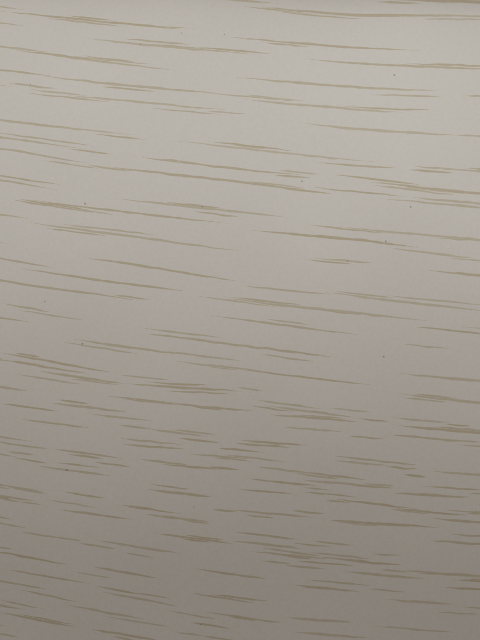
A Shadertoy shader for this texture:

```glsl
// Pale wood-grain laminate under fading light: tan grain dashes follow gently
// falling rows, long and continuous in the upper part, short and staggered below.
// Each row holds several strands cut into cells, with one random dash per cell.

const float ROW_SPACING = 0.045;
const int STRANDS = 5;
const vec3 LIT_BOARD = vec3(0.738, 0.718, 0.686);
const vec3 SHADED_BOARD = vec3(0.530, 0.502, 0.470);
const vec3 GRAIN_TINT = vec3(0.885, 0.850, 0.760);
const vec3 SPECK_TINT = vec3(0.80, 0.77, 0.76);

vec4 hash4(vec2 p) {
    vec4 q = fract(p.xyxy * vec4(0.1031, 0.1030, 0.0973, 0.1099));
    q += dot(q, q.wzxy + 33.33);
    return fract((q.xxyz + q.yzzw) * q.zywx);
}

float noise(vec2 p) {
    vec2 i = floor(p), f = fract(p);
    f = f * f * (3.0 - 2.0 * f);
    float low = mix(hash4(i).x, hash4(i + vec2(1, 0)).x, f.x);
    float high = mix(hash4(i + vec2(0, 1)).x, hash4(i + vec2(1, 1)).x, f.x);
    return mix(low, high, f.y);
}

// Straightens the falling, slightly flattening grain into level rows.
vec2 levelGrain(vec2 p, float height) {
    float slope = mix(0.20, 0.09, p.y / height);
    float fall = slope * (p.x + 0.35 * p.x * (1.0 - p.x));
    return vec2(p.x, p.y + fall + 0.012 * (noise(p * vec2(1.8, 3.0)) - 0.5));
}

// Tapered stroke; d is measured from its centre.
float dash(vec2 d, float halfLength, float halfWidth, float tilt, float soft) {
    float along = min(abs(d.x) / halfLength, 1.0);
    float width = mix(-soft, halfWidth, 1.0 - along * along * along);
    return 1.0 - smoothstep(width - soft, width + soft, abs(d.y - tilt * d.x));
}

// The dash of one strand that shares a cell with p.
float strandDash(vec2 p, float row, float strand, float rowY, float loose, float soft) {
    bool isMain = strand < 0.5;
    float seed = row * 7.0 + strand + 50.0;
    float cellLength = isMain ? mix(0.50, 0.20, loose) : mix(0.26, 0.17, loose);
    float shift = hash4(vec2(seed, 3.0)).x;
    float cell = floor(p.x / cellLength + shift);
    vec4 r = hash4(vec2(seed, cell + 20.0));
    vec4 shape = hash4(vec2(seed + 300.0, cell + 40.0));

    float cellStart = (cell - shift) * cellLength;
    float cluster = noise(vec2((cellStart + 0.5 * cellLength) * 3.0 + 9.0, row * 3.7 + 30.0));
    float chance = isMain ? 0.93 : mix(0.34, 0.52, loose) * (0.3 + 1.4 * cluster);
    if (r.x > chance) return 0.0;

    float fill = isMain ? mix(0.72, 0.98, r.y) : mix(0.30, 0.92, r.y);
    float halfLength = 0.5 * cellLength * fill;
    float spread = isMain ? mix(0.005, 0.022, loose) : mix(0.017, 0.036, loose);
    vec2 centre = vec2(cellStart + halfLength + cellLength * (1.0 - fill) * r.z,
                       rowY + spread * (r.w - 0.5));
    float tilt = mix(0.012, 0.07, loose) + 0.03 * (shape.x - 0.5);
    float ragged = noise(vec2(p.x * 75.0, seed));
    float halfWidth = (isMain ? 0.0022 : 0.0017) * (0.6 + 0.35 * shape.y + 0.5 * ragged);
    vec2 d = p - centre;
    d.y += 0.0020 * (noise(vec2(p.x * 45.0, seed + 7.5)) - 0.5);
    return dash(d, halfLength, halfWidth, tilt, soft) * mix(0.70, 1.0, shape.z);
}

float grain(vec2 p, float soft) {
    float ink = 0.0;
    float nearest = floor(p.y / ROW_SPACING);
    for (int k = -1; k <= 1; k++) {
        float row = nearest + float(k);
        float jitter = 0.6 * (hash4(vec2(row + 10.0, 91.0)).x - 0.5);
        float rowY = (row + 0.5 + jitter) * ROW_SPACING;
        float loose = 1.0 - smoothstep(0.50, 0.80, rowY);
        rowY += 0.008 * (noise(vec2(p.x * 4.0, row * 5.3 + 20.0)) - 0.5);
        for (int s = 0; s < STRANDS; s++)
            ink = max(ink, strandDash(p, row, float(s), rowY, loose, soft));
    }
    return ink;
}

// Sparse tiny marks on the surface.
float specks(vec2 p, float cellSize, float soft) {
    vec2 cell = floor(p / cellSize);
    vec4 r = hash4(cell + 170.0);
    vec2 d = p - (cell + mix(vec2(0.15), vec2(0.85), r.xy)) * cellSize;
    float radius = mix(0.0008, 0.0020, r.w);
    return step(r.z, 0.22) * (1.0 - smoothstep(radius - soft, radius + soft, length(d)));
}

// Light fades downwards, to the left and along the top edge.
vec3 boardColour(vec2 p, float height) {
    float depth = 1.0 - p.y / height;
    float shade = smoothstep(0.10, 1.05, depth);
    shade += 0.09 * (1.0 - p.x) * (1.0 - p.x) * (1.0 - depth);
    shade += mix(0.12, 0.40, p.x * p.x) * exp(-depth * 45.0);
    shade += 0.05 * (noise(p * 6.0) - 0.5);
    return mix(LIT_BOARD, SHADED_BOARD, shade);
}

void mainImage(out vec4 fragColor, in vec2 fragCoord) {
    vec2 p = fragCoord / iResolution.x;
    float height = iResolution.y / iResolution.x;
    float soft = max(0.0013, 0.5 / iResolution.x);

    vec3 colour = boardColour(p, height);
    colour *= mix(vec3(1.0), GRAIN_TINT, grain(levelGrain(p, height), soft));
    colour *= mix(vec3(1.0), SPECK_TINT, specks(p, 0.11, soft));
    colour += 0.012 * (noise(p * 260.0) - 0.5);
    fragColor = vec4(colour, 1.0);
}
```
